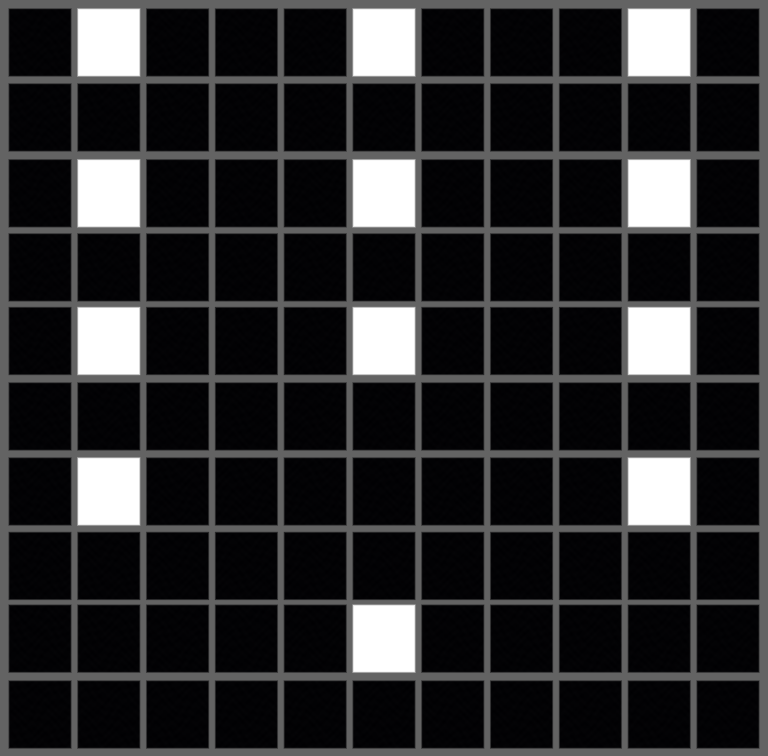
Give the GLSL for this pattern, as a WebGL 2 fragment shader.

```glsl
#version 300 es
precision highp float;

uniform vec2 u_resolution;
out vec4 fragColor;

// Layout, as fractions of the canvas; rows count down from the top
const vec2 GRID = vec2(11.0, 10.0);
const vec2 PITCH = vec2(0.08958, 0.09877);
const vec2 FIRST_CENTRE = vec2(0.0521, 0.0562);
const vec2 HALF_CELL = vec2(0.0405, 0.0446);
const float EDGE_SOFTNESS = 0.0016;
const float ROW_SHIFT[10] = float[10](
    0.0, 0.0004, 0.002, 0.0012, -0.0002, 0.0008, 0.0013, 0.001, -0.0016, 0.0);

// Lit cells
const float LIT_STEP = 4.0;
const float LIT_FIRST = 1.0;
const float MIDDLE_COLUMN = 5.0;
const float LAST_FULL_ROW = 4.0;
const float SIDE_ROW = 6.0;
const float MIDDLE_ROW = 8.0;

const vec3 LINE_COLOUR = vec3(0.39);
const vec3 DARK_COLOUR = vec3(0.009, 0.008, 0.016);
const vec3 LIT_COLOUR = vec3(1.0);
const float GRAIN = 0.005;

float boxDistance(vec2 p, vec2 halfSize) {
    vec2 d = abs(p) - halfSize;
    return length(max(d, 0.0)) + min(max(d.x, d.y), 0.0);
}

bool isLit(vec2 cell) {
    if (mod(cell.x, LIT_STEP) != LIT_FIRST || mod(cell.y, 2.0) != 0.0) return false;
    bool middle = cell.x == MIDDLE_COLUMN;
    return cell.y <= LAST_FULL_ROW
        || (cell.y == SIDE_ROW && !middle)
        || (cell.y == MIDDLE_ROW && middle);
}

// Faint woven grain from layered sines
float grain(vec2 p) {
    float weave = sin(p.x * 310.0 + 2.0 * sin(p.y * 90.0));
    weave *= sin(p.y * 420.0 + 2.0 * sin(p.x * 130.0));
    return weave + 0.5 * sin(p.x * 720.0) * sin(p.y * 650.0);
}

void main() {
    vec2 uv = gl_FragCoord.xy / u_resolution;
    uv.y = 1.0 - uv.y;

    // Nearest cell and its slightly uneven row
    vec2 cell = clamp(floor((uv - FIRST_CENTRE) / PITCH + 0.5), vec2(0.0), GRID - 1.0);
    vec2 centre = FIRST_CENTRE + cell * PITCH;
    centre.y += ROW_SHIFT[int(cell.y)];

    // Distance in units of canvas height
    vec2 aspect = vec2(u_resolution.x / u_resolution.y, 1.0);
    float d = boxDistance((uv - centre) * aspect, HALF_CELL * aspect);
    float softness = max(EDGE_SOFTNESS, 0.6 / u_resolution.y);
    float inside = 1.0 - smoothstep(-softness, softness, d);

    // Cell fill over the grid lines
    vec3 fill = isLit(cell) ? LIT_COLOUR : DARK_COLOUR + GRAIN * grain(uv);
    fragColor = vec4(mix(LINE_COLOUR, fill, inside), 1.0);
}
```
